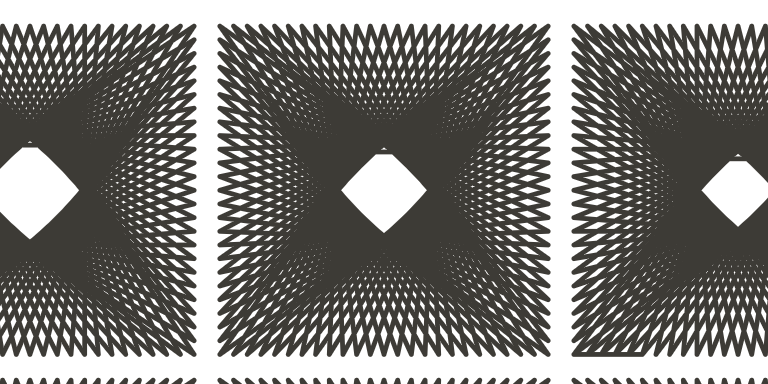
Give the GLSL for this pattern, as a Shadertoy shader.

```glsl
const int NAILS_PER_SIDE = 24;
const int NAILS = 4 * NAILS_PER_SIDE;
const float PITCH = 0.922;
const float SIDE = 0.855;
const float THREAD_RADIUS = 0.00625;
const vec2 GRID_CENTER = vec2(0.0, 0.0045);
const vec3 PAPER = vec3(1.0);
const vec3 THREAD = vec3(0.24, 0.23, 0.21);

float segmentDistance(vec2 p, vec2 a, vec2 b) {
    vec2 pa = p - a;
    vec2 ba = b - a;
    float t = clamp(dot(pa, ba) / max(dot(ba, ba), 1e-6), 0.0, 1.0);
    return length(pa - ba * t);
}

// Nails run counter-clockwise from the lower left corner
vec2 nailPosition(int index, float side) {
    int wrapped = index % NAILS;
    float along = float(wrapped % NAILS_PER_SIDE) / float(NAILS_PER_SIDE);
    vec2 p = side * vec2(along - 0.5, -0.5);
    int edge = wrapped / NAILS_PER_SIDE;
    if (edge == 1) return vec2(-p.y, p.x);
    if (edge == 2) return -p;
    if (edge == 3) return vec2(p.y, -p.x);
    return p;
}

int commonDivisor(int a, int b) {
    while (b != 0) {
        int remainder = a % b;
        a = b;
        b = remainder;
    }
    return a;
}

// Each chord falls short of the opposite nail, leaving a diamond opening
float stringArtDistance(vec2 p, float side, int shortfall) {
    int stride = NAILS / 2 - shortfall;
    float d = 1e3;
    for (int i = 0; i < NAILS; i++) {
        vec2 a = nailPosition(i, side);
        vec2 b = nailPosition(i + stride, side);
        d = min(d, segmentDistance(p, a, b));
    }

    // Closing thread between the first and last loops
    int loops = commonDivisor(NAILS, stride);
    vec2 first = nailPosition(0, side);
    vec2 last = nailPosition(loops - 1, side);
    d = min(d, segmentDistance(p, first, last));

    // Short crossing that blunts the top of the opening
    float spacing = side / float(NAILS_PER_SIDE);
    vec2 crossing = vec2(0.1 * side, (0.5 * float(shortfall) - 0.7) * spacing);
    return min(d, segmentDistance(p, crossing * vec2(-1.0, 1.0), crossing));
}

void mainImage(out vec4 fragColor, in vec2 fragCoord) {
    vec2 p = (fragCoord - 0.5 * iResolution.xy) / iResolution.y - GRID_CENTER;
    float pixel = 1.0 / iResolution.y;

    // The top row is the last one upward
    vec2 cell = floor(p / PITCH + 0.5);
    cell.y = min(cell.y, 0.0);
    vec2 local = p - cell * PITCH;

    // The opening narrows from column to column
    int shortfall = 7 - int(cell.x);
    float d = stringArtDistance(local, SIDE, shortfall) - THREAD_RADIUS;
    float coverage = clamp(0.5 - d / pixel, 0.0, 1.0);
    fragColor = vec4(mix(PAPER, THREAD, coverage), 1.0);
}
```
